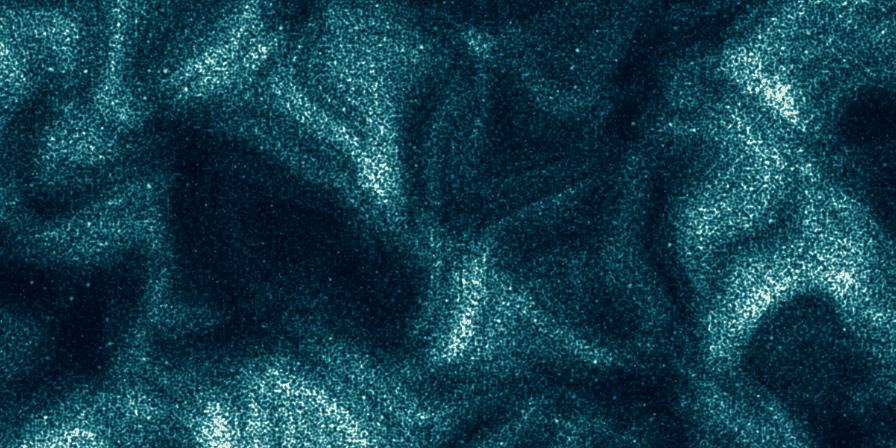
Write a Shadertoy shader that draws this texture.

```glsl
// Teal star dust: warped gradient-noise clouds with bright cores and dark voids,
// broken up by fine grain and sprinkled with small round stars.
// Brightness is exponential in the noise, then tinted from navy to pale aqua.

vec2 hash2(vec2 cell) {
    vec3 q = fract(cell.xyx * vec3(0.1031, 0.1030, 0.0973));
    q += dot(q, q.yzx + 33.33);
    return fract((q.xx + q.yz) * q.zy);
}

// Slope of one random unit gradient at an offset from its lattice corner
float cornerSlope(vec2 corner, vec2 offset) {
    float angle = 6.2832 * hash2(corner).x;
    return dot(vec2(cos(angle), sin(angle)), offset);
}

float gradientNoise(vec2 p) {
    vec2 i = floor(p), f = fract(p);
    vec2 u = f * f * f * (f * (f * 6.0 - 15.0) + 10.0);
    vec2 e = vec2(1.0, 0.0);
    float low = mix(cornerSlope(i, f), cornerSlope(i + e, f - e), u.x);
    float high = mix(cornerSlope(i + e.yx, f - e.yx), cornerSlope(i + 1.0, f - 1.0), u.x);
    return mix(low, high, u.y);
}

// Rotated octaves, so that no lattice direction shows
float cloudNoise(vec2 p) {
    float sum = 0.0, weight = 1.0;
    for (int octave = 0; octave < 6; octave++) {
        sum += weight * gradientNoise(p);
        p = mat2(1.6, 1.2, -1.2, 1.6) * p + vec2(17.3, 9.1);
        weight *= 0.6;
    }
    return sum;
}

// One sparse layer of discs, each kept inside its own cell
float starLayer(vec2 p, float density, float radius) {
    vec2 cell = floor(p * density);
    vec2 chance = hash2(cell + density * 3.0);
    vec2 center = 0.32 + 0.36 * hash2(cell + 71.7);
    float distance = length(fract(p * density) - center) / density;
    float glow = 1.0 - smoothstep(0.0, radius * (0.7 + 0.3 * chance.y), distance);
    return glow * step(0.84, chance.x) * (0.2 + 0.8 * chance.y * chance.y);
}

vec3 tealTint(float level) {
    return vec3(1.05 * pow(level, 2.45), level, level + 0.07 - 0.12 * level * level);
}

void mainImage(out vec4 fragColor, in vec2 fragCoord) {
    vec2 p = fragCoord / iResolution.y;

    // Clouds
    vec2 warp = vec2(gradientNoise(p * 3.1 + 41.2), gradientNoise(p * 3.1 + 87.6));
    float cloud = cloudNoise((p + 0.28 * warp) * 2.4 + vec2(5.37, 23.61));

    // Fine grain
    mat2 tilt = mat2(0.8, 0.6, -0.6, 0.8);
    float grain = gradientNoise(p * 153.0) + 0.7 * gradientNoise(tilt * p * 83.0 + 300.0);

    // Stars, from few and large to many and faint
    float stars = 0.75 * starLayer(p, 23.0, 0.0075)
                + 0.60 * starLayer(p + 3.7, 47.0, 0.0055)
                + 0.40 * starLayer(tilt * p + 8.2, 83.0, 0.0038);

    float level = 0.18 * exp(2.05 * cloud + 1.2 * grain);
    level += stars * (0.6 + 0.4 * smoothstep(-0.3, 0.3, cloud));
    fragColor = vec4(tealTint(clamp(level, 0.04, 0.92)), 1.0);
}
```
